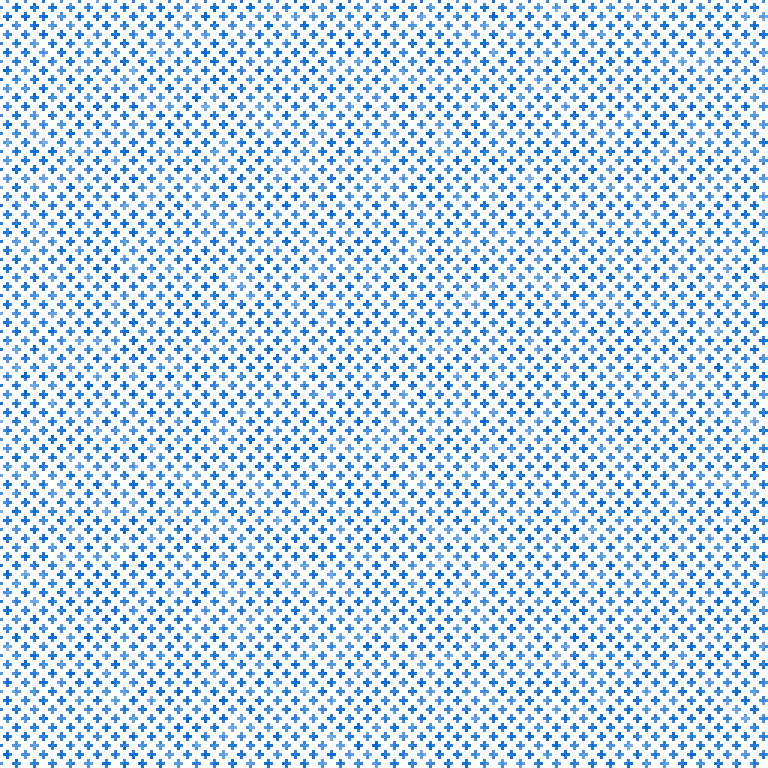
Give the GLSL for this pattern, as a WebGL 1 fragment shader.

```glsl
precision highp float;

// Staggered lattice of small blue plus signs on white, built on a square
// grid of cells. Each plus is five cells wide-and-tall in a cross; its ink
// is faded by one random amount per plus and a smaller one per cell.

uniform vec2 u_resolution;

const float CELLS = 256.0;              // grid cells across the canvas
const float COLUMN_STEP = 6.0;          // cells between pluses in a row
const float ROW_STEP = 3.0;             // cells between staggered rows
const vec2 FIRST_CENTRE = vec2(5.5, 1.5);
const float ARM_REACH = 1.5;            // centre to arm tip, in cells
const float ARM_HALF_WIDTH = 0.5;
const float PLUS_FADE = 0.30;           // strongest fade of a whole plus
const float CELL_FADE = 0.20;           // strongest fade of a single cell
const vec3 INK = vec3(0.0, 0.398, 0.839);
const vec3 PAPER = vec3(1.0);

float hash(vec2 p) {
  vec3 q = fract(vec3(p.xyx) * 0.1031);
  q += dot(q, q.yzx + 33.33);
  return fract((q.x + q.y) * q.z);
}

// Signed distance bound to an upright plus centred on the origin
float plusDistance(vec2 p) {
  vec2 a = abs(p);
  float longSide = max(a.x, a.y);
  float shortSide = min(a.x, a.y);
  return max(longSide - ARM_REACH, shortSide - ARM_HALF_WIDTH);
}

void main() {
  float cellsPerPixel = CELLS / u_resolution.y;
  vec2 grid = gl_FragCoord.xy * cellsPerPixel;

  // Nearest plus: every other row is shifted by half a column
  vec2 p = grid - FIRST_CENTRE;
  float row = floor(p.y / ROW_STEP + 0.5);
  float shift = 0.5 * COLUMN_STEP * mod(row, 2.0);
  float column = floor((p.x - shift) / COLUMN_STEP + 0.5);
  vec2 local = p - vec2(column * COLUMN_STEP + shift, row * ROW_STEP);

  // Uneven ink: squaring keeps the palest pluses rare
  float plusRandom = hash(vec2(column, row) + 17.0);
  float cellRandom = hash(floor(grid) + 301.0);
  float fade = PLUS_FADE * plusRandom * plusRandom + CELL_FADE * cellRandom;

  // Edge smoothed over one pixel
  float coverage = clamp(0.5 - plusDistance(local) / cellsPerPixel, 0.0, 1.0);
  gl_FragColor = vec4(mix(PAPER, INK, coverage * (1.0 - fade)), 1.0);
}
```
